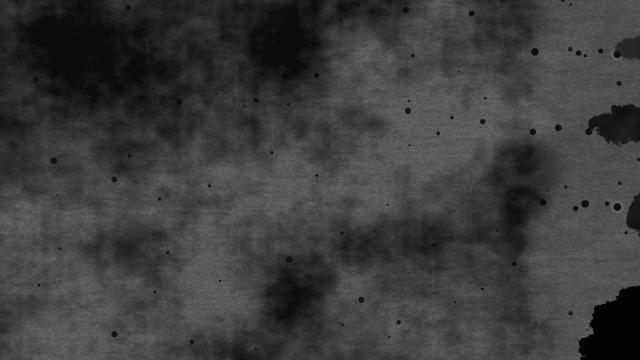
Give the GLSL for this texture, as a Shadertoy shader.

```glsl
// Worn dark plaster with sooty stains, scratches, pinholes and ink blots at the right edge.

const float LIGHT_GREY = 0.355;
const float SOOT_GREY = 0.045;
const float INK_GREY = 0.012;

// Integer hash of a lattice cell, 0 to 1
float hash(vec2 cell, uint seed) {
    uvec2 q = uvec2(ivec2(cell) + 4096);
    uint h = q.x * 1597334677u ^ q.y * 3812015801u ^ seed * 2654435769u;
    h = (h ^ (h >> 16)) * 2246822519u;
    h = (h ^ (h >> 13)) * 3266489917u;
    return float((h ^ (h >> 16)) >> 8) / 16777216.0;
}

float valueNoise(vec2 p, uint seed) {
    vec2 i = floor(p), f = fract(p);
    f = f * f * (3.0 - 2.0 * f);
    float low = mix(hash(i, seed), hash(i + vec2(1, 0), seed), f.x);
    float high = mix(hash(i + vec2(0, 1), seed), hash(i + vec2(1, 1), seed), f.x);
    return mix(low, high, f.y);
}

float fbm(vec2 p, int octaves, uint seed) {
    float sum = 0.0, amp = 0.5, total = 0.0;
    for (int i = 0; i < octaves; i++) {
        sum += amp * valueNoise(p, seed + uint(i));
        total += amp;
        amp *= 0.55;
        p = mat2(1.6, 1.2, -1.2, 1.6) * p + 3.7;
    }
    return sum / total;
}

// Soft elliptical stain
float stain(vec2 p, vec2 centre, vec2 size) {
    vec2 q = (p - centre) / size;
    return exp(-dot(q, q));
}

float disc(vec2 p, vec2 centre, float radius, float blur) {
    return 1.0 - smoothstep(-blur, blur, length(p - centre) - radius);
}

float ring(vec2 p, vec2 centre, float radius, float width, float blur) {
    return 1.0 - smoothstep(0.0, blur, abs(length(p - centre) - radius) - width);
}

// Ellipse with a ragged rim
float blot(vec2 p, vec2 centre, vec2 size, float ragged, float blur) {
    float rim = (fbm(p * 24.0, 4, 70u) - 0.5) * ragged;
    float d = (length((p - centre) / size) - 1.0) * min(size.x, size.y) + rim;
    return 1.0 - smoothstep(-blur, blur, d);
}

// Large dark areas, 0 clean to 1 sooty
float soot(vec2 p) {
    vec2 warp = vec2(fbm(p * 4.0, 4, 1u), fbm(p * 4.0, 4, 11u)) - 0.5;
    vec2 w = p + warp * 0.28;
    float d = 0.17;
    d += 0.80 * stain(w, vec2(0.15, 0.90), vec2(0.60, 0.25));
    d += 0.50 * stain(w, vec2(0.80, 0.95), vec2(0.14, 0.28));
    d += 0.50 * stain(w, vec2(1.15, 1.03), vec2(0.45, 0.11));
    d += 0.65 * stain(w, vec2(1.45, 0.30), vec2(0.10, 0.25));
    d += 0.45 * stain(w, vec2(0.84, 0.14), vec2(0.17, 0.25));
    d += 0.42 * stain(w, vec2(0.25, 0.29), vec2(0.15, 0.08));
    d += 0.40 * stain(w, vec2(1.15, 0.35), vec2(0.18, 0.14));
    d += 0.30 * stain(w, vec2(0.55, 0.62), vec2(0.30, 0.12));
    d -= 0.22 * stain(w, vec2(1.18, 0.74), vec2(0.25, 0.17));
    d -= 0.20 * stain(w, vec2(0.75, 0.45), vec2(0.50, 0.06));
    float mottle = (fbm(p * vec2(5.0, 6.0), 6, 21u) - 0.5) * 1.1;
    mottle += (fbm(p * vec2(24.0, 32.0), 4, 31u) - 0.5) * 0.55;
    mottle += (valueNoise(p * vec2(55.0, 3.0), 41u) - 0.5) * 0.13;
    float cleanStrip = smoothstep(1.46, 1.58, p.x + warp.x * 0.12);
    return mix(d + mottle, 0.14 + mottle * 0.22, cleanStrip);
}

// Pinholes, at most one per cell
float pinholes(vec2 p, float cellSize, float density, float maxRadius, uint seed, float blur) {
    vec2 cell = floor(p / cellSize);
    vec2 centre = (cell + 0.15 + 0.7 * vec2(hash(cell, seed), hash(cell, seed + 1u))) * cellSize;
    float radius = maxRadius * mix(0.4, 1.0, hash(cell, seed + 2u));
    return disc(p, centre, radius, blur) * step(hash(cell, seed + 3u), density);
}

// Thin, broken, nearly upright scratches
float scratches(vec2 p, float blur) {
    float sum = 0.0;
    for (int i = 0; i < 12; i++) {
        vec2 id = vec2(i, 5);
        vec2 mid = vec2(0.4 + 1.1 * hash(id, 51u), hash(id, 52u) * 0.95);
        vec2 q = p - mid;
        float offset = q.x - q.y * (hash(id, 53u) - 0.5) * 0.25 - 0.006 * valueNoise(p * 18.0, 54u);
        float reach = mix(0.06, 0.18, hash(id, 55u));
        float line = 1.0 - smoothstep(0.0, blur + 0.001, abs(offset));
        sum += line * (1.0 - smoothstep(reach * 0.6, reach, abs(q.y)));
    }
    return min(sum, 1.0) * smoothstep(0.3, 0.7, valueNoise(p * vec2(30.0, 45.0), 56u));
}

void mainImage(out vec4 fragColor, in vec2 fragCoord) {
    vec2 p = fragCoord / iResolution.y;
    float blur = max(0.0015, 0.7 / iResolution.y);

    // Plaster, woven grain and scratches
    float grey = mix(LIGHT_GREY, SOOT_GREY, clamp(soot(p), 0.0, 1.0));
    float grain = valueNoise(p * vec2(170.0, 280.0), 61u) - 0.5;
    float weave = valueNoise(p * vec2(16.0, 150.0), 62u) - 0.5;
    grey *= 1.0 + 0.20 * grain + 0.10 * weave;
    grey += 0.05 * scratches(p, blur);

    // Scattered pinholes
    float holes = max(pinholes(p, 0.21, 0.55, 0.009, 80u, blur), pinholes(p, 0.13, 0.35, 0.005, 90u, blur));
    grey = mix(grey, 0.04, 0.85 * holes);

    // Rows of drips, each with a ringed bubble near the edge
    for (int row = 0; row < 3; row++) {
        float y = 0.42 + 0.212 * float(row);
        for (int k = 0; k < 4; k++) {
            vec2 id = vec2(k, row);
            vec2 centre = vec2(1.48 + 0.06 * (float(k) + hash(id, 101u)), y + 0.02 * hash(id, 102u));
            grey = mix(grey, 0.035, 0.9 * disc(p, centre, mix(0.003, 0.012, hash(id, 103u)), blur));
        }
        vec2 bubble = vec2(1.715, y + 0.005);
        float bubbleInk = row == 1 ? 0.0 : 1.0;
        grey = mix(grey, 0.05, bubbleInk * disc(p, bubble, 0.010, blur));
        grey = mix(grey, 0.42, 0.6 * bubbleInk * ring(p, bubble, 0.015, 0.001, blur * 2.0));
    }

    // Ink blots: smoky ones on the edge, a solid one in the corner
    float smoke = mix(0.03, 0.15, fbm(p * 14.0, 3, 110u));
    float smoky = blot(p, vec2(1.75, 0.655), vec2(0.12, 0.055), 0.06, 0.004);
    smoky = max(smoky, blot(p, vec2(1.785, 0.41), vec2(0.045, 0.06), 0.05, 0.004));
    smoky = max(smoky, 0.7 * blot(p, vec2(1.77, 0.86), vec2(0.05, 0.035), 0.05, 0.006));
    grey = mix(grey, smoke, smoky);
    grey = mix(grey, INK_GREY, blot(p, vec2(1.80, 0.02), vec2(0.18, 0.19), 0.09, 0.003));

    fragColor = vec4(vec3(clamp(grey, 0.0, 1.0)), 1.0);
}
```
